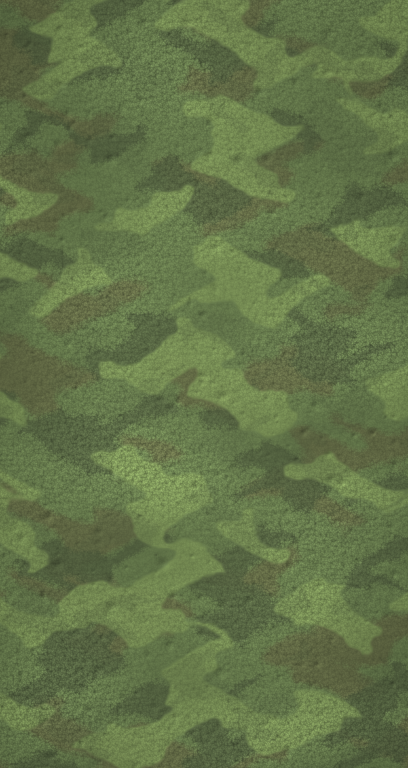
Reproduce this texture procedurally as a Shadertoy shader.

```glsl
// Worn woodland camouflage printed on a rough, pitted surface.
// Warped layered sines are cut at a threshold into lobed patches of four tones;
// cellular noise then adds mottling, embossed grain and small lit dents.

const vec3 MID_GREEN   = vec3(0.388, 0.464, 0.290);
const vec3 EARTH_BROWN = vec3(0.378, 0.408, 0.265);
const vec3 DARK_GREEN  = vec3(0.318, 0.372, 0.246);
const vec3 LEAF_GREEN  = vec3(0.463, 0.550, 0.326);
const vec2 LIGHT_DIR   = vec2(-0.6, 0.8);

vec2 hash2(vec2 cell) {
    vec3 h = fract(cell.xyx * vec3(0.1031, 0.1030, 0.0973));
    h += dot(h, h.yzx + 33.33);
    return fract((h.xx + h.yz) * h.zy);
}

// Cellular noise: distance to the nearest point, centred near zero.
float cellular(vec2 p) {
    vec2 cell = floor(p), local = fract(p);
    float nearest = 2.0;
    for (int y = -1; y <= 1; y++)
    for (int x = -1; x <= 1; x++) {
        vec2 offset = vec2(x, y);
        vec2 toPoint = offset + hash2(cell + offset) - local;
        nearest = min(nearest, dot(toPoint, toPoint));
    }
    return sqrt(nearest) - 0.45;
}

// Slope of the cellular surface along the light, for rough stone relief.
float emboss(vec2 p, float reach) {
    return cellular(p + LIGHT_DIR * reach) - cellular(p - LIGHT_DIR * reach);
}

// Sines in turning directions, each bent by a crossing wave; unit deviation.
float layeredSines(vec2 p, float seed) {
    float sum = 0.0;
    float angle = seed;
    for (int i = 0; i < 6; i++) {
        float layer = float(i);
        vec2 dir = vec2(cos(angle), sin(angle));
        vec2 across = vec2(-dir.y, dir.x);
        float bend = 1.1 * sin(dot(p, across) * 0.9 + seed * 2.3 + layer);
        sum += sin(dot(p, dir) * (0.8 + 0.2 * layer) + seed * (layer + 1.7) + bend);
        angle += 2.4;
    }
    return sum / sqrt(3.0);
}

// Coverage of one printed tone; wear and softness are in canvas widths.
float patches(vec2 p, vec2 scale, float seed, float threshold, float wear, float softness) {
    vec2 q = p * scale;
    q += 0.55 * sin(q.yx * 1.9 + seed);
    q += 0.22 * sin(q.yx * 4.3 + seed * 3.0);
    float field = layeredSines(q, seed);
    float slope = length(vec2(dFdx(field), dFdy(field))) * iResolution.x;
    float inside = (field - threshold) / max(slope, 7.0) + wear;
    return smoothstep(-softness, softness, inside);
}

// Sparse round dents: one wall in shadow, the facing wall lit.
float dents(vec2 p, float density, float radius) {
    vec2 cell = floor(p), local = fract(p);
    float shade = 0.0;
    for (int y = -1; y <= 1; y++)
    for (int x = -1; x <= 1; x++) {
        vec2 offset = vec2(x, y);
        vec2 id = cell + offset;
        vec2 pick = hash2(id + 71.0);
        vec2 d = (local - offset - hash2(id)) / (radius * (0.5 + pick.y));
        d.x *= 0.8 + 1.5 * pick.x;
        float present = step(pick.x, density);
        shade -= present * (dot(d, LIGHT_DIR) + 0.1) * exp(-dot(d, d));
    }
    return shade;
}

void mainImage(out vec4 fragColor, in vec2 fragCoord) {
    vec2 uv = fragCoord / iResolution.xy;
    vec2 p = fragCoord / iResolution.x;

    // Surface detail, from broad to fine
    float cloud = layeredSines(p * vec2(8.0, 11.0), 8.3);
    float mottle = cellular(p * vec2(21.0, 30.0)) + 0.7 * cellular(p * vec2(47.0, 62.0) + 5.0);
    float relief = emboss(p * vec2(58.0, 76.0) + 31.0, 0.22);
    float grain = cellular(p * 118.0 + 9.0) + 1.2 * cellular(p * 215.0 + 40.0);
    float wear = 0.006 * mottle + 0.003 * grain;

    // Printed tones, bottom to top, with a faint ghost print over them
    vec3 color = MID_GREEN;
    color = mix(color, EARTH_BROWN, patches(p, vec2(9.0, 17.0), 4.7, 0.65, wear * 2.0, 0.012));
    color = mix(color, DARK_GREEN, 0.85 * patches(p, vec2(12.0, 20.0), 2.1, 0.72, wear * 2.0, 0.010));
    color = mix(color, LEAF_GREEN, 0.92 * patches(p, vec2(11.5, 18.5), 6.2, 0.58, wear, 0.005));
    color = mix(color, DARK_GREEN, 0.22 * patches(p, vec2(15.0, 24.0), 9.4, 0.70, wear, 0.007));

    // Uneven fading, grain and dents; roughness comes and goes
    float roughness = 1.0 + 0.25 * cloud;
    float tone = 1.01 + 0.025 * cloud - 0.05 * mottle;
    tone += roughness * (0.11 * relief - 0.16 * grain);
    tone += 0.32 * dents(p * 17.0, 0.22, 0.13);
    tone += 0.22 * dents(p * 34.0 + 17.0, 0.20, 0.17);

    // Gentle darkening toward the border
    vec2 fromCentre = uv - 0.5;
    tone *= 1.03 - 0.34 * dot(fromCentre, fromCentre);

    fragColor = vec4(clamp(color * tone, 0.0, 1.0), 1.0);
}
```
